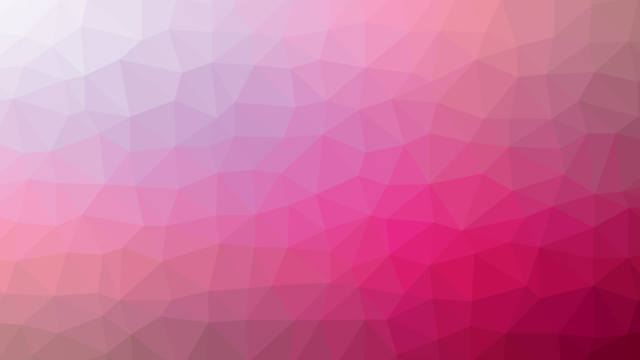
Give the GLSL for this background, as a WebGL 2 fragment shader.

```glsl
#version 300 es
precision highp float;
precision highp int;
// Low-poly background: a jittered lattice is split into flat triangles, each
// quad cut along its Delaunay diagonal. A triangle's colour is the perceptual
// blend of one palette read across the canvas and again from top to bottom.

#define CELLS vec2(16.8, 9.75)   // lattice cells over the canvas
#define ORIGIN vec2(0.48, 0.84)  // lattice offset, in cells
#define JITTER 0.36              // vertex displacement, in cells (below 0.5)
#define SEED 7                   // arrangement of the vertices
#define BLEND 0.5                // weight of the vertical palette
#define GAMMA 2.2

uniform vec2 u_resolution;
out vec4 fragColor;

const int STEPS = 8;
const vec3 PALETTE[9] = vec3[9](
    vec3(0.969, 0.957, 0.976), vec3(0.906, 0.882, 0.937), vec3(0.831, 0.725, 0.855),
    vec3(0.788, 0.580, 0.780), vec3(0.875, 0.396, 0.690), vec3(0.906, 0.161, 0.541),
    vec3(0.808, 0.071, 0.337), vec3(0.596, 0.000, 0.263), vec3(0.404, 0.000, 0.122));

const mat3 RGB_TO_XYZ = mat3(
    0.4124, 0.2126, 0.0193,
    0.3576, 0.7152, 0.1192,
    0.1805, 0.0722, 0.9505);

// Cube-rooted XYZ: linear blends here are equivalent to blends in Lab.
vec3 toPerceptual(vec3 rgb) {
    return pow(RGB_TO_XYZ * pow(rgb, vec3(GAMMA)), vec3(1.0 / 3.0));
}

vec3 fromPerceptual(vec3 c) {
    vec3 linearRgb = inverse(RGB_TO_XYZ) * (c * c * c);
    return pow(clamp(linearRgb, 0.0, 1.0), vec3(1.0 / GAMMA));
}

vec3 palette(float t) {
    float s = clamp(t, 0.0, 1.0) * float(STEPS);
    int i = min(int(s), STEPS - 1);
    return mix(toPerceptual(PALETTE[i]), toPerceptual(PALETTE[i + 1]), s - float(i));
}

uint scramble(uint n) {
    n = (n ^ (n >> 16)) * 0x7feb352du;
    n = (n ^ (n >> 15)) * 0x846ca68bu;
    return n ^ (n >> 16);
}

vec2 hash2(ivec2 id) {
    uint n = scramble(uint(id.x + 64) + scramble(uint(id.y + 64) + scramble(uint(SEED))));
    return vec2(n & 0xffffu, n >> 16) / 65535.0;
}

// Lattice vertex in cell units.
vec2 vertex(ivec2 id) {
    return vec2(id) + ORIGIN + JITTER * (2.0 * hash2(id) - 1.0);
}

float cross2(vec2 a, vec2 b) { return a.x * b.y - a.y * b.x; }

// Signed distance to the line from a to b, positive on its left.
float edge(vec2 p, vec2 a, vec2 b) {
    return cross2(b - a, p - a) / length(b - a);
}

// Premultiplied colour and coverage of a counter-clockwise triangle.
vec4 triangle(vec2 p, vec2 a, vec2 b, vec2 c, float pixel) {
    float inside = min(edge(p, a, b), min(edge(p, b, c), edge(p, c, a)));
    float coverage = clamp(0.5 + inside / pixel, 0.0, 1.0);
    if (coverage <= 0.0) return vec4(0.0);
    vec2 center = (a + b + c) / (3.0 * CELLS);
    vec3 tone = mix(palette(center.x), palette(1.0 - center.y), BLEND);
    return vec4(fromPerceptual(tone), 1.0) * coverage;
}

// True when the diagonal from a to c meets the Delaunay condition.
bool cutsAC(vec2 a, vec2 b, vec2 c, vec2 d) {
    float sinB = cross2(c - b, a - b), cosB = dot(c - b, a - b);
    float sinD = cross2(a - d, c - d), cosD = dot(a - d, c - d);
    return sinB * cosD + cosB * sinD >= 0.0;
}

void main() {
    vec2 p = gl_FragCoord.xy / u_resolution * CELLS;
    float pixel = CELLS.y / u_resolution.y;
    ivec2 home = ivec2(floor(p - ORIGIN));
    vec4 sum = vec4(0.0);

    // Jitter can push a quad into the neighbouring cells.
    for (int y = -1; y <= 1; y++) {
        for (int x = -1; x <= 1; x++) {
            ivec2 id = home + ivec2(x, y);
            vec2 a = vertex(id);
            vec2 b = vertex(id + ivec2(1, 0));
            vec2 c = vertex(id + ivec2(1, 1));
            vec2 d = vertex(id + ivec2(0, 1));
            if (cutsAC(a, b, c, d)) {
                sum += triangle(p, a, b, c, pixel) + triangle(p, a, c, d, pixel);
            } else {
                sum += triangle(p, a, b, d, pixel) + triangle(p, b, c, d, pixel);
            }
        }
    }
    fragColor = vec4(sum.rgb / max(sum.a, 0.001), 1.0);
}
```
